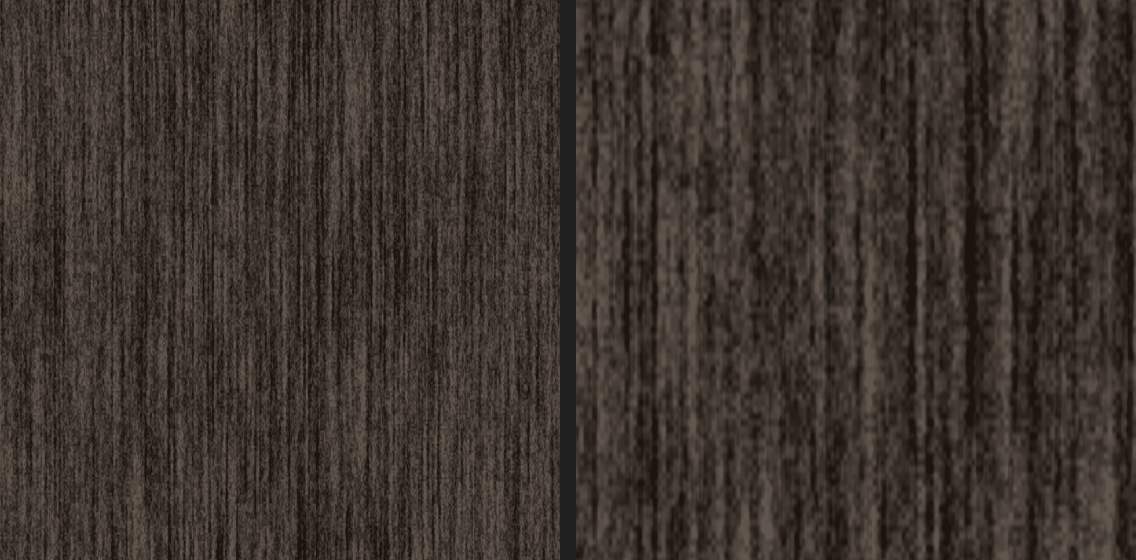
Left, the full canvas; right, a detail of the centre.
Reproduce this texture procedurally as a WebGL 1 fragment shader.

```glsl
precision highp float;
uniform vec2 u_resolution;

float hash(vec2 p) {
  vec3 q = fract(vec3(p.xyx) * 0.1031);
  q += dot(q, q.yzx + 33.33);
  return fract((q.x + q.y) * q.z);
}

// Value noise centred on zero
float noise(vec2 p) {
  vec2 cell = floor(p);
  vec2 f = fract(p);
  f = f * f * (3.0 - 2.0 * f);
  float low = mix(hash(cell), hash(cell + vec2(1.0, 0.0)), f.x);
  float high = mix(hash(cell + vec2(0.0, 1.0)), hash(cell + vec2(1.0, 1.0)), f.x);
  return mix(low, high, f.y) - 0.5;
}

// Thin vertical cracks, one candidate per column, fading in and out along y
float cracks(vec2 p, float columns) {
  float x = p.x * columns;
  float column = floor(x);
  float centre = 0.35 + 0.3 * hash(vec2(column, 7.0));
  float halfWidth = 0.12 + 0.2 * hash(vec2(column, 19.0));
  float line = 1.0 - smoothstep(halfWidth * 0.5, halfWidth + 0.12, abs(x - column - centre));
  float presence = noise(vec2(column, p.y * 4.0 + 40.0))
                 + 0.7 * (hash(vec2(column, 31.0)) - 0.5);
  return line * smoothstep(-0.05, 0.2, presence);
}

// Pale ribs of nearly even spacing
float ribs(vec2 p, float count) {
  float shift = 1.1 * noise(vec2(p.x * 23.0, p.y * 1.5));
  return cos(6.2832 * (p.x * count + shift));
}

void main() {
  vec2 uv = gl_FragCoord.xy / u_resolution;

  // Fibres drift slightly sideways
  vec2 p = uv;
  p.x += 0.002 * noise(uv * vec2(14.0, 6.0)) + 0.0008 * noise(uv * vec2(50.0, 22.0));

  // Ribs and long streaks, stronger towards the middle
  float streaks = 0.016 * ribs(p, 62.0)
                + 0.055 * noise(p * vec2(88.0, 2.5))
                + 0.135 * noise(p * vec2(195.0, 6.0) + 11.0)
                + 0.035 * noise(p * vec2(95.0, 18.0) + 53.0);
  float edge = smoothstep(0.15, 0.5, abs(uv.x - 0.5));
  streaks *= mix(1.12, 0.85, edge);

  // Worn flecks with crisp borders, and fine grit
  float wear = noise(p * vec2(270.0, 75.0) + 23.0) + 1.2 * streaks;
  float flecks = 0.068 * (smoothstep(-0.14, 0.14, wear) - 0.5);
  float grit = 0.145 * noise(uv * vec2(407.0, 253.0) + 5.0);

  // Broad tonal patches
  float patches = 0.024 * noise(uv * vec2(11.0, 4.0) + 3.0)
                + 0.018 * noise(uv * vec2(26.0, 9.0) + 71.0);

  float tone = 0.255 + streaks + flecks + grit + patches;
  tone -= 0.08 * cracks(p, 117.0) * mix(1.0, 0.65, edge);
  tone = clamp(tone, 0.10, 0.38);

  vec3 darkBrown = vec3(0.15, 0.12, 0.10);
  vec3 paleBrown = vec3(0.34, 0.30, 0.27);
  gl_FragColor = vec4(mix(darkBrown, paleBrown, (tone - 0.15) / 0.19), 1.0);
}
```
